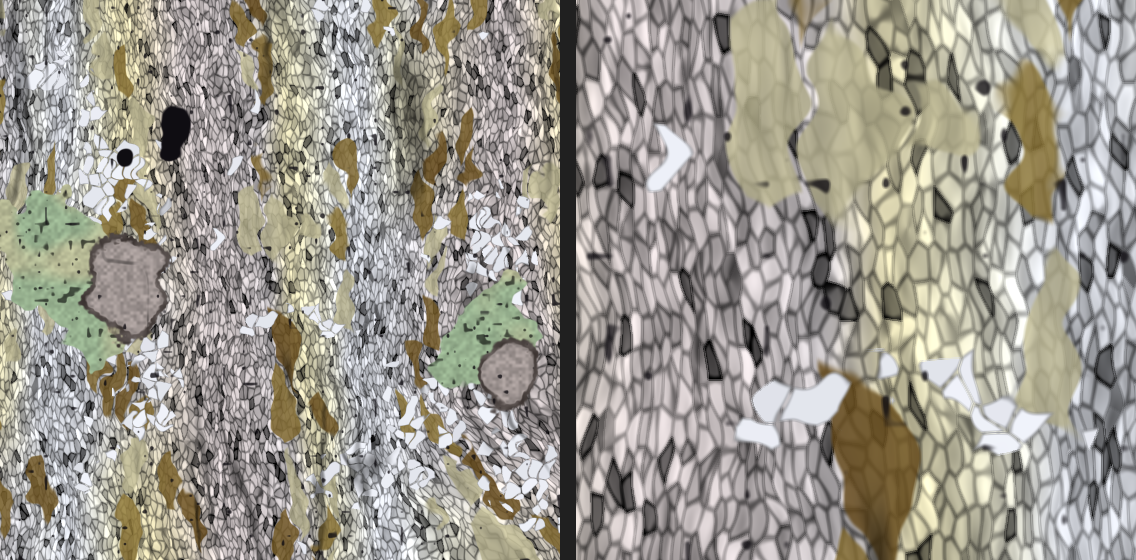
Left, the full canvas; right, a detail of the centre.
Give the GLSL for this texture, as a three.js fragment shader.

```glsl
// Thin section of a mica schist: streaky grains along a bent foliation, mica
// lanes, dark seams, quartz pools, and garnets set in green chlorite.
// Grains are stretched Voronoi cells; large crystals are noisy distance shapes.

#define GRAIN_SCALE vec2(138.0, 52.0)
#define FLAKE_SCALE vec2(29.0, 9.5)
#define QUARTZ_SCALE vec2(52.0, 44.0)
#define LANE_SPACING 0.27
#define MICA_AMOUNT 0.56
#define SEAM_STRENGTH 0.55
#define BROWN_DARK vec3(0.37, 0.26, 0.09)
#define BROWN_LIGHT vec3(0.58, 0.50, 0.24)
#define STRAW vec3(0.73, 0.71, 0.57)
#define CHLORITE vec3(0.58, 0.68, 0.55)
#define GARNET vec3(0.63, 0.59, 0.58)
#define OPAQUE vec3(0.06, 0.05, 0.07)

varying vec2 vUv;

float hash(vec2 p) {
  return fract(sin(dot(p, vec2(127.1, 311.7))) * 43758.5453);
}

float noise(vec2 p) {
  vec2 i = floor(p), f = fract(p);
  f = f * f * (3.0 - 2.0 * f);
  return mix(mix(hash(i), hash(i + vec2(1.0, 0.0)), f.x),
             mix(hash(i + vec2(0.0, 1.0)), hash(i + 1.0), f.x), f.y);
}

// Voronoi cells: x is the distance to the border, yz the cell id
vec3 cells(vec2 p) {
  vec2 base = floor(p), id = base;
  float near = 8.0, second = 8.0;
  for (int k = 0; k < 9; k++) {
    vec2 c = base + vec2(mod(float(k), 3.0), floor(float(k) / 3.0 + 0.01)) - 1.0;
    float d = length(c + vec2(hash(c), hash(c + 57.3)) - p);
    if (d < near) { second = near; near = d; id = c; }
    else second = min(second, d);
  }
  return vec3(second - near, id);
}

float inside(float d) { return 1.0 - smoothstep(-0.002, 0.002, d); }

vec2 garnetCentre(float i) { return mix(vec2(0.225, 0.49), vec2(0.905, 0.33), i); }

float micaLane(float x) { return 0.5 + 0.5 * cos(6.2832 * (x - 0.24) / LANE_SPACING); }

// Coordinates that run along the foliation and wrap around the garnets
vec2 foliation(vec2 p) {
  vec2 q = p;
  q.x += 0.07 * (p.y - 0.5) * smoothstep(0.1, 0.4, p.x);
  q.x -= 0.5 * max(0.0, 0.3 - p.y) * smoothstep(0.6, 1.1, p.x);
  for (int k = 0; k < 2; k++) {
    vec2 d = p - garnetCentre(float(k));
    q.x -= 0.45 * d.x * exp(-dot(d, d) * 40.0);
  }
  q.x += 0.04 * (noise(p * vec2(5.0, 4.0)) - 0.5);
  q.x += 0.016 * (noise(p * vec2(19.0, 15.0) + 7.0) - 0.5);
  q.x += 0.007 * (noise(p * vec2(55.0, 42.0)) - 0.5);
  return q;
}

vec3 groundmass(vec2 q) {
  vec3 grain = cells(q * GRAIN_SCALE);
  float h = hash(grain.yz + 3.1), broad = noise(q * vec2(9.0, 2.5) + 31.0);
  float tone = 0.56 + 0.38 * h - 0.33 * (1.0 - smoothstep(0.02, 0.32, grain.x));
  tone += 0.2 * (noise(q * vec2(210.0, 48.0)) - 0.5) + 0.1 * broad - 0.22 * step(h, 0.07);
  // pinkish and bluish bands alternate between the mica lanes
  float pink = 0.5 + 0.5 * cos(3.1416 * (q.x - 0.375) / LANE_SPACING);
  vec3 col = (tone - 0.06 * pink) * mix(vec3(0.985, 1.0, 1.035), vec3(1.03, 0.985, 0.99), pink);
  return col * mix(vec3(1.0), vec3(1.02, 1.0, 0.8), micaLane(q.x) * smoothstep(0.25, 0.75, broad));
}

vec3 addMica(vec3 col, vec2 q, vec2 p) {
  vec2 wobble = vec2(noise(p * 38.0), noise(p * 30.0 + 9.0)) - 0.5;
  vec3 flake = cells(q * FLAKE_SCALE + wobble * vec2(0.6, 0.35));
  float lane = micaLane((flake.y + 0.5) / FLAKE_SCALE.x);
  float kind = hash(flake.yz + 23.9), streak = noise(q * vec2(150.0, 22.0));
  float chosen = step(hash(flake.yz + 11.7), MICA_AMOUNT * (0.06 + 0.94 * lane * lane));
  vec3 brown = mix(BROWN_DARK, BROWN_LIGHT, fract(kind * 7.0) * 0.75 + 0.25 * streak);
  vec3 body = mix(brown, STRAW * (0.82 + 0.32 * streak), step(0.52, kind));
  float mask = smoothstep(0.04, 0.13, flake.x - 0.1 * noise(p * 70.0));
  return mix(col, body, 0.84 * chosen * mask);
}

// White pools above and below each garnet, with a few strays
vec3 addQuartz(vec3 col, vec2 p) {
  float pool = 0.55 * smoothstep(0.78, 0.95, noise(p * 7.0 + 4.0));
  for (int k = 0; k < 4; k++) {
    float side = mod(float(k), 2.0) * 2.0 - 1.0;
    vec2 d = p - garnetCentre(floor(float(k) * 0.5)) - side * vec2(-0.02, 0.19);
    d *= vec2(17.0, 13.0);
    pool += exp(-dot(d, d));
  }
  vec3 grain = cells(p * QUARTZ_SCALE + 1.2 * noise(p * 45.0));
  float chosen = step(hash(grain.yz + 5.5), 0.75 * pool);
  vec3 white = vec3(0.87, 0.88, 0.91) + 0.08 * hash(grain.yz);
  white *= mix(0.55, 1.0, smoothstep(0.02, 0.2, grain.x));
  return mix(col, white, chosen * smoothstep(0.0, 0.1, grain.x));
}

vec3 addPorphyroblast(vec3 col, vec2 p, float i) {
  float size = mix(1.0, 0.68, i), fine = noise(p * 170.0), rough = noise(p * 24.0) - 0.5;
  vec2 g = (p - garnetCentre(i)) / size;
  // chlorite: a ragged, pointed body beside the garnet
  vec2 c = g - mix(vec2(-0.105, 0.03), vec2(-0.06, 0.1), i);
  c = abs(vec2(c.x + c.y * mix(0.35, -0.35, i), c.y * 0.78));
  float body = 0.5 * (length(c) + c.x + c.y) - 0.135 + 0.07 * rough + 0.02 * noise(p * 75.0);
  vec3 green = mix(CHLORITE, STRAW, 0.75 * smoothstep(0.4, 0.8, noise(p * 15.0 + 2.0)));
  green *= 0.86 + 0.18 * fine + 0.14 * noise(vec2(p.x + p.y, p.x - p.y) * vec2(25.0, 95.0));
  green *= 1.0 - 0.6 * smoothstep(0.8, 0.92, noise(p * 95.0 + 13.0));
  col = mix(col, green, inside(body * size));
  // garnet: grey, speckled, cracked, with a dark rim
  float d = (length(g * vec2(1.0, 0.76)) - 0.079 + 0.035 * rough + 0.008 * fine) * size;
  float crack = 1.0 - smoothstep(0.01, 0.05, abs(noise(p * vec2(22.0, 15.0) + 3.7) - 0.5));
  vec3 stone = GARNET * (0.84 + 0.3 * fine) * (1.0 - 0.55 * crack * noise(p * 40.0));
  float rim = 1.0 - smoothstep(0.002, 0.007, abs(d + 0.003));
  return mix(mix(col, stone, inside(d)), vec3(0.22, 0.19, 0.18), rim * (0.55 + 0.45 * noise(p * 60.0)));
}

vec3 schist(vec2 p) {
  vec2 q = foliation(p);
  vec3 col = addQuartz(addMica(groundmass(q), q, p), p);
  // dark seams along the foliation
  float ridge = abs(noise(q * vec2(30.0, 2.6) + 17.0) - 0.5);
  float seam = (1.0 - smoothstep(0.01, 0.1, ridge)) * smoothstep(0.4, 0.75, noise(q * vec2(8.0, 4.0) + 40.0));
  col *= 1.0 - SEAM_STRENGTH * seam * (0.45 + 0.55 * noise(q * vec2(120.0, 40.0)));
  // large crystals and opaque grains
  for (int k = 0; k < 2; k++) {
    float n = float(k);
    col = addPorphyroblast(col, p, n);
    vec2 d = p - vec2(0.312, 0.765) + n * vec2(0.088, 0.045);
    d = vec2(d.x - 0.15 * d.y, d.y * (0.5 + 0.4 * n));
    col = mix(col, OPAQUE, inside(length(d) - 0.032 + 0.008 * n + 0.016 * noise(p * 50.0)));
  }
  float speck = smoothstep(0.9, 0.96, noise(p * vec2(85.0, 70.0) + 61.0));
  return mix(col, OPAQUE, 0.8 * speck);
}

// Four samples a fraction of a grain apart smooth the edges
void main() {
  vec3 sum = vec3(0.0);
  for (int k = 0; k < 4; k++) {
    vec2 corner = vec2(mod(float(k), 2.0), floor(float(k) * 0.5)) - 0.5;
    sum += schist(vUv + corner * 0.0011);
  }
  gl_FragColor = vec4(clamp(sum * 0.25, 0.0, 1.0), 1.0);
}
```
